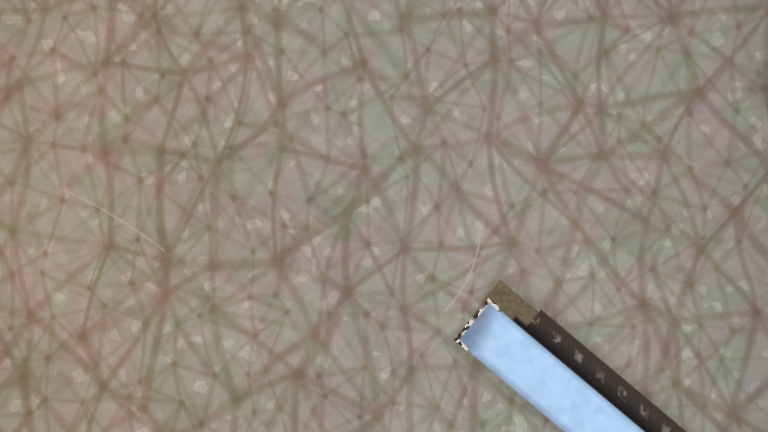
A Shadertoy shader for this texture:

```glsl
// Close-up of skin crossed by a soft web of furrows, with a pale bar at lower right.
// Furrows are segments joining jittered grid points at two scales; mottling is
// smooth cellular noise, and the bar is built from boxes in its own rotated frame.

const vec3 PLATE = vec3(0.605, 0.588, 0.558);
const vec3 FURROW = vec3(0.495, 0.442, 0.382);
const vec3 WARM = vec3(0.030, -0.005, -0.035);
const vec3 ICE = vec3(0.69, 0.82, 0.95);
const vec3 STEEL = vec3(0.47, 0.54, 0.64);
const vec3 DARK = vec3(0.19, 0.17, 0.17);
const vec3 TAN = vec3(0.43, 0.38, 0.30);

vec2 hash2(vec2 p) {
    vec3 q = fract(p.xyx * vec3(0.1031, 0.1030, 0.0973));
    q += dot(q, q.yzx + 33.33);
    return fract((q.xx + q.yz) * q.zy);
}

// Cellular noise: random cell tones blended by distance, in 0..1
float softCells(vec2 p, float sharpness) {
    vec2 cell = floor(p);
    float total = 0.0, weightSum = 0.0;
    for (int y = -1; y <= 1; y++)
    for (int x = -1; x <= 1; x++) {
        vec2 id = cell + vec2(x, y);
        vec2 away = id + hash2(id) - p;
        float weight = exp(-sharpness * dot(away, away));
        total += weight * hash2(id + 71.0).x;
        weightSum += weight;
    }
    return total / weightSum;
}

float segment(vec2 p, vec2 a, vec2 b) {
    vec2 ab = b - a;
    return length(p - a - ab * clamp(dot(p - a, ab) / dot(ab, ab), 0.0, 1.0));
}

// Box between two corners, as a soft 0..1 mask
float boxMask(vec2 p, vec2 low, vec2 high, float soft) {
    vec2 d = max(low - p, p - high);
    return 1.0 - smoothstep(-soft, soft, max(d.x, d.y));
}

vec2 node(vec2 id) {
    return id + 0.5 + 0.72 * (hash2(id) - 0.5);
}

// Depth of a web whose nodes link to their right, upper and diagonal neighbours
float furrowWeb(vec2 p, float width, float strength, float knots) {
    vec2 cell = floor(p);
    float flatness = 1.0;
    for (int y = -1; y <= 1; y++)
    for (int x = -1; x <= 1; x++) {
        vec2 id = cell + vec2(x, y);
        vec2 a = node(id);
        for (int k = 0; k < 4; k++) {
            vec2 link = k == 3 ? vec2(0.0, 1.0) : vec2(1.0, float(k - 1));
            vec2 vary = hash2(id * 4.0 + float(k) + 19.0);
            float d = segment(p, a, node(id + link)) / (width * mix(0.6, 1.25, vary.x));
            float depth = strength * (k == 3 ? mix(0.7, 1.0, vary.y) : mix(0.2, 0.9, vary.y));
            flatness *= 1.0 - depth * exp(-d * d * d);
        }
        float knot = length(p - a) / 0.17;
        flatness *= 1.0 - knots * hash2(id + 5.0).y * exp(-knot * knot);
    }
    return 1.0 - flatness;
}

vec3 skin(vec2 p) {
    vec2 bent = p + 0.007 * sin(p.yx * vec2(17.0, 14.0) + 2.0 * sin(p * 9.0));
    float coarse = furrowWeb(bent * vec2(6.6, 5.6) + 3.0, 0.062, 0.68, 0.40);
    float fine = furrowWeb(bent * vec2(11.5, 10.0) + 40.0, 0.075, 0.40, 0.0);
    float depth = 1.0 - (1.0 - coarse) * (1.0 - fine);

    vec3 color = mix(PLATE, FURROW, depth);
    float blotch = softCells(p * 5.0, 5.0);
    float mottle = softCells(p * 32.0 + 9.0, 5.0);
    float grain = softCells(p * 150.0, 6.0);
    color += 0.035 * (blotch - 0.5) + 0.05 * (mottle - 0.5) + 0.018 * (grain - 0.5);
    color += vec3(0.022, -0.012, 0.008) * (softCells(p * 18.0 + 60.0, 6.0) - 0.5) * 2.0;
    color += WARM * (1.0 - smoothstep(0.0, 1.0, p.x));

    // Small moist glints on the raised plates
    float glint = smoothstep(0.80, 0.97, softCells(p * 42.0 + 25.0, 12.0));
    color += 0.07 * glint * (1.0 - depth);
    return color * (1.0 - 0.11 * smoothstep(0.65, 1.25, length(p - vec2(0.8, 0.52))));
}

vec3 addHair(vec3 color, vec2 p, vec2 a, vec2 b, float bend, float opacity) {
    float t = clamp(dot(p - a, b - a) / dot(b - a, b - a), 0.0, 1.0);
    vec2 side = normalize(vec2(a.y - b.y, b.x - a.x));
    float d = length(p - mix(a, b, t) - side * bend * t * (1.0 - t));
    return mix(color, vec3(0.72, 0.69, 0.64), opacity * (1.0 - smoothstep(0.0005, 0.004, d)));
}

// q.x runs along the bar from its tip, q.y runs across it
vec3 addBar(vec3 color, vec2 q, float soft) {
    float speck = softCells(q * 110.0, 8.0);
    color *= 1.0 - 0.15 * boxMask(q, vec2(-0.01, -0.075), vec2(2.0, 0.13), 0.025);

    // Tan block, dark strip with pale marks, and black seam
    color = mix(color, TAN + 0.06 * (speck - 0.5), boxMask(q, vec2(-0.012, 0.045), vec2(0.13, 0.112), soft));
    vec3 strip = mix(DARK, TAN * 0.75, 0.55 * smoothstep(0.075, 0.1, q.y));
    vec2 mark = vec2(fract((q.x + 0.6 * q.y) / 0.066) - 0.5, (q.y - 0.092) / 0.066);
    strip += 0.17 * boxMask(mark, vec2(-0.16, -0.13), vec2(0.16, 0.13), 0.08) * speck * 1.6;
    color = mix(color, strip, boxMask(q, vec2(0.105, 0.05), vec2(2.0, 0.12), soft));
    color = mix(color, DARK * 0.7, boxMask(q, vec2(0.07, 0.05), vec2(2.0, 0.07), soft * 2.0));

    // Icy core, shaded at its tip and sides
    float shade = 1.0 - smoothstep(0.008, 0.065, q.x + 0.25 * q.y);
    shade = max(shade, 0.6 * smoothstep(0.042, 0.062, abs(q.y)));
    vec3 core = mix(ICE, STEEL, shade) + 0.05 * (softCells(q * 60.0, 5.0) - 0.5);
    color = mix(color, core, boxMask(q, vec2(0.0, -0.062), vec2(2.0, 0.058), soft));

    // Glittering rim round the tip
    float outer = boxMask(q, vec2(-0.005, -0.064), vec2(0.035, 0.062), soft);
    float inner = boxMask(q, vec2(0.004, -0.056), vec2(0.06, 0.054), soft);
    vec3 rim = mix(DARK + vec3(0.08, 0.02, 0.02), vec3(0.86, 0.83, 0.80), smoothstep(0.4, 0.65, speck));
    return mix(color, rim, outer * (1.0 - inner));
}

void mainImage(out vec4 fragColor, in vec2 fragCoord) {
    vec2 p = fragCoord / iResolution.y;
    float soft = max(0.003, 0.8 / iResolution.y);
    vec3 color = skin(p);
    color = addHair(color, p, vec2(0.15, 0.56), vec2(0.38, 0.42), 0.03, 0.45);
    color = addHair(color, p, vec2(1.03, 0.28), vec2(1.11, 0.445), -0.06, 0.55);

    vec2 axis = vec2(0.766, -0.643);
    vec2 fromTip = p - vec2(1.095, 0.259);
    color = addBar(color, vec2(dot(fromTip, axis), dot(fromTip, vec2(-axis.y, axis.x))), soft);
    fragColor = vec4(clamp(color, 0.0, 1.0), 1.0);
}
```
